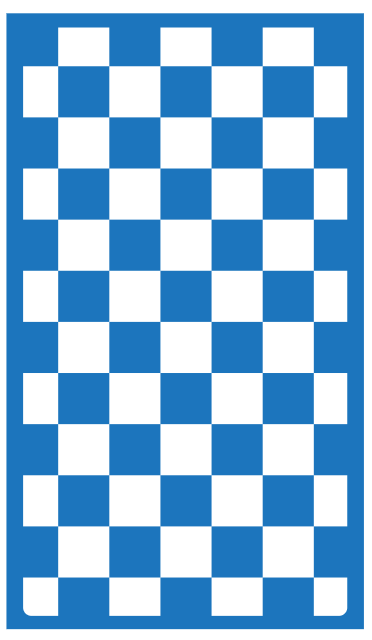
This pattern is drawn by a WebGL 1 fragment shader. Its source:

```glsl
precision highp float;
// Blue and white checkerboard in a blue frame with rounded inner corners, on white.

uniform vec2 u_resolution;

// Signed distance to a box with rounded corners.
float roundedBox(vec2 p, vec2 halfSize, float radius) {
  vec2 d = abs(p) - halfSize + radius;
  return length(max(d, 0.0)) + min(max(d.x, d.y), 0.0) - radius;
}

// Coverage of the inside of a distance field, smoothed over one pixel.
float fill(float dist, float pixel) {
  return clamp(0.5 - dist / pixel, 0.0, 1.0);
}

// Smoothed square waves: +1 in even cells, -1 in odd cells.
vec2 squareWave(vec2 p, float pixel) {
  vec2 edgeDistance = 0.5 - abs(mod(p + 0.5, 2.0) - 1.0);
  return clamp(2.0 * edgeDistance / pixel, -1.0, 1.0);
}

void main() {
  // One unit is one checker cell, measured from the canvas centre.
  float pixel = 12.518 / u_resolution.y;
  vec2 p = (gl_FragCoord.xy - 0.5 * u_resolution) * pixel;

  // Alternating cells, with a column centred on the canvas.
  vec2 wave = squareWave(p + vec2(0.5, 0.037), pixel);
  float whiteCell = 0.5 - 0.5 * wave.x * wave.y;

  // The frame crops the outermost cells.
  float frame = fill(roundedBox(p + vec2(0.016, 0.024), vec2(3.496, 6.023), 0.0), pixel);
  float panel = fill(roundedBox(p + vec2(0.016, 0.033), vec2(3.170, 5.754), 0.163), pixel);

  vec3 blue = vec3(0.11, 0.46, 0.74);
  vec3 white = vec3(1.0);
  vec3 color = mix(white, blue, frame);
  color = mix(color, white, panel * whiteCell);
  gl_FragColor = vec4(color, 1.0);
}
```
